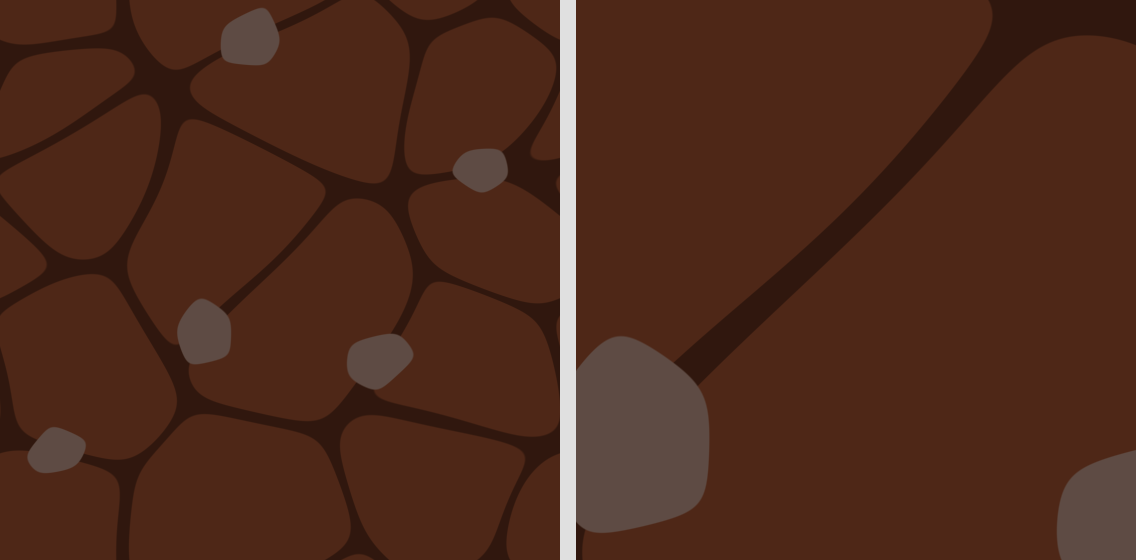
Left, the full canvas; right, a detail of the centre.
A WebGL 1 fragment shader for this texture:

```glsl
precision highp float;
// Cracked earth: flat brown clods with rounded corners, dark cracks and a few stones.
// Clods are wrapped Voronoi cells whose edge distances are blended by a smooth minimum;
// stones are soft polygons spread on a lattice and snapped onto the nearest crack.

uniform vec2 u_resolution;

const vec3 CLOD_COLOR  = vec3(0.306, 0.152, 0.090);
const vec3 CRACK_COLOR = vec3(0.190, 0.092, 0.054);
const vec3 STONE_COLOR = vec3(0.370, 0.295, 0.265);

const vec2  GRID = vec2(3.0, 4.0);    // clods across and up, whole numbers
const float JITTER = 0.85;            // irregularity of the clods
const float CRACK_HALF_WIDTH = 0.008;
const float CRACK_VARIATION = 0.003;
const float CORNER_SOFTNESS = 0.018;  // rounding of the clods
const float WARP = 0.016;             // bending of the cracks
const float STONE_COUNT = 5.0;
const float STONE_RADIUS = 0.046;
const float STONE_SOFTNESS = 0.009;   // rounding of the stones
const float STONE_SCATTER = 0.16;
const float STONE_SIDES = 5.0;
const float TAU = 6.2831853;

float hash(vec2 p) {
  return fract(sin(dot(p, vec2(127.1, 311.7))) * 43758.5453);
}

vec2 hash2(vec2 p) {
  return vec2(hash(p), hash(p + vec2(17.3, 41.9)));
}

// Centre of a clod; the hash repeats with the grid.
vec2 clodCentre(vec2 cell) {
  vec2 wrapped = floor(mod(cell + 0.5, GRID));
  return (cell + 0.5 + JITTER * (hash2(wrapped) - 0.5)) / GRID;
}

// The two clod centres closest to p, relative to p.
void closestCentres(vec2 p, out vec2 first, out vec2 second) {
  vec2 home = floor(p * GRID);
  first = vec2(9.0);
  second = vec2(9.0);
  for (int y = -2; y <= 2; y++) {
    for (int x = -2; x <= 2; x++) {
      vec2 c = clodCentre(home + vec2(float(x), float(y))) - p;
      if (dot(c, c) < dot(first, first)) {
        second = first;
        first = c;
      } else if (dot(c, c) < dot(second, second)) {
        second = c;
      }
    }
  }
}

// Smooth minimum of the distances from p to the borders of its clod.
float borderDistance(vec2 p) {
  vec2 own, other;
  closestCentres(p, own, other);
  vec2 home = floor(p * GRID);
  float sum = 0.0;
  for (int y = -2; y <= 2; y++) {
    for (int x = -2; x <= 2; x++) {
      vec2 c = clodCentre(home + vec2(float(x), float(y))) - p;
      vec2 across = c - own;
      if (dot(across, across) > 0.00001) {
        float d = dot(0.5 * (own + c), normalize(across));
        sum += exp(-d / CORNER_SOFTNESS);
      }
    }
  }
  return -CORNER_SOFTNESS * log(sum);
}

// Lattice position of a stone, scattered and then moved onto a crack.
vec2 stoneCentre(float id) {
  vec2 p = fract(vec2(id, 2.0 * id) / STONE_COUNT + 0.13);
  p += STONE_SCATTER * (hash2(vec2(id, 7.0)) - 0.5);
  vec2 first, second;
  closestCentres(p, first, second);
  vec2 across = normalize(second - first);
  return p + across * dot(0.5 * (first + second), across);
}

// Signed distance to an irregular polygon with soft corners.
float stoneDistance(vec2 q, float id) {
  float sum = 0.0;
  for (float side = 0.0; side < STONE_SIDES; side++) {
    vec2 rnd = hash2(vec2(side + 3.0, id + 11.0)) - 0.5;
    float angle = TAU * (side + 0.5 * rnd.x) / STONE_SIDES + id;
    float reach = STONE_RADIUS * (1.0 + 0.3 * rnd.y);
    float d = dot(q, vec2(cos(angle), sin(angle))) - reach;
    sum += exp(min(d / STONE_SOFTNESS, 40.0));
  }
  return STONE_SOFTNESS * log(sum);
}

void main() {
  vec2 uv = gl_FragCoord.xy / u_resolution;
  float blur = 0.8 / min(u_resolution.x, u_resolution.y);

  // Periodic bend of the plane
  vec2 p = uv + WARP * sin(TAU * (uv.yx * vec2(2.0, 1.0) + uv + vec2(0.1, 0.6)));

  // Clods and cracks
  float wave = sin(TAU * (uv.x + 2.0 * uv.y)) * sin(TAU * (2.0 * uv.x - uv.y));
  float width = CRACK_HALF_WIDTH + CRACK_VARIATION * wave;
  float clod = smoothstep(-blur, blur, borderDistance(p) - width);
  vec3 color = mix(CRACK_COLOR, CLOD_COLOR, clod);

  // Stones, measured the short way round the tile
  for (float id = 0.0; id < STONE_COUNT; id++) {
    vec2 q = p - stoneCentre(id);
    q -= floor(q + 0.5);
    color = mix(STONE_COLOR, color, smoothstep(-blur, blur, stoneDistance(q, id)));
  }

  gl_FragColor = vec4(color, 1.0);
}
```
